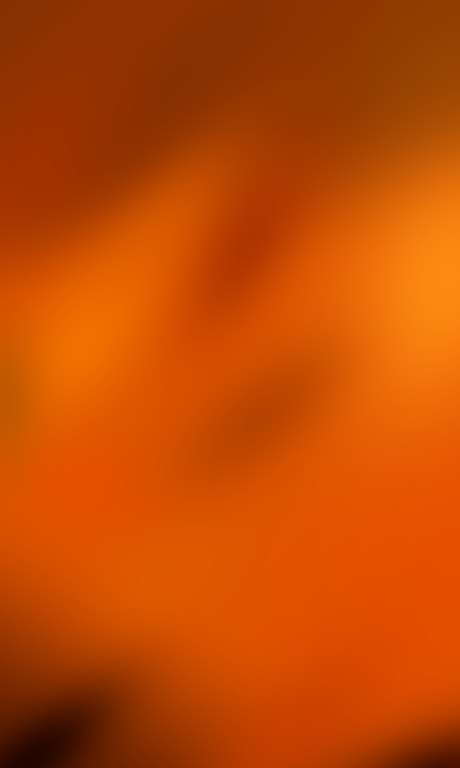
A Shadertoy shader for this background:

```glsl
// Soft, blurred orange firelight with diagonal glows and dark corners.

// Canvas proportion: x runs 0..ASPECT, y runs 0..1
const float ASPECT = 0.597;

// Base bands
const vec3 EMBER = vec3(0.56, 0.20, 0.00);
const vec3 FLAME = vec3(0.87, 0.325, 0.00);
const vec3 BROWN = vec3(0.36, 0.11, 0.00);
const float TOP_SLOPE = 0.15;
const float BOTTOM_SLOPE = 0.55;

// Glow and shadow colours
const vec3 GOLD = vec3(1.00, 0.54, 0.07);
const vec3 AMBER = vec3(0.95, 0.45, 0.00);
const vec3 TANGERINE = vec3(0.88, 0.37, 0.00);
const vec3 VERMILION = vec3(0.91, 0.30, 0.00);
const vec3 RUST = vec3(0.66, 0.19, 0.00);
const vec3 UMBER = vec3(0.69, 0.25, 0.00);
const vec3 OLIVE = vec3(0.70, 0.34, 0.00);
const vec3 MOSS = vec3(0.57, 0.25, 0.00);
const vec3 SMOKE = vec3(0.51, 0.18, 0.00);
const vec3 COAL = vec3(0.12, 0.015, 0.00);
const vec3 SOOT = vec3(0.20, 0.03, 0.00);

// Gaussian ellipse; radii are along and across the tilt (degrees)
float glow(vec2 p, vec2 center, vec2 radii, float tilt) {
    float a = radians(tilt);
    vec2 d = p - center;
    vec2 q = vec2(dot(d, vec2(cos(a), sin(a))), dot(d, vec2(-sin(a), cos(a))));
    q /= radii;
    return exp(-dot(q, q));
}

void mainImage(out vec4 fragColor, in vec2 fragCoord) {
    vec2 p = fragCoord / iResolution.xy * vec2(ASPECT, 1.0);

    // Dim top, bright middle, dark lower left
    float top = smoothstep(0.58, 0.81, p.y - TOP_SLOPE * p.x);
    float bottom = 1.0 - smoothstep(0.0, 0.36, p.y + BOTTOM_SLOPE * p.x);
    vec3 color = mix(FLAME, EMBER, top);
    color = mix(color, BROWN, bottom);

    // Upper haze
    color = mix(color, SMOKE, 0.85 * glow(p, vec2(0.22, 0.87), vec2(0.20, 0.07), 40.0));
    color = mix(color, SMOKE, 0.70 * glow(p, vec2(0.00, 1.00), vec2(0.14, 0.08), 40.0));
    color = mix(color, MOSS, 0.90 * glow(p, vec2(0.58, 0.92), vec2(0.17, 0.12), 45.0));
    color = mix(color, RUST, 0.70 * glow(p, vec2(0.04, 0.78), vec2(0.15, 0.08), 45.0));

    // Middle red warmth
    color = mix(color, VERMILION, 0.80 * glow(p, vec2(0.58, 0.26), vec2(0.22, 0.17), 60.0));
    color = mix(color, VERMILION, 0.70 * glow(p, vec2(0.12, 0.36), vec2(0.12, 0.06), -30.0));
    color = mix(color, TANGERINE, 0.60 * glow(p, vec2(0.21, 0.26), vec2(0.11, 0.07), 40.0));

    // Bright diagonal flames
    color = mix(color, TANGERINE, 0.75 * glow(p, vec2(0.20, 0.68), vec2(0.17, 0.06), 52.0));
    color = mix(color, AMBER, 0.90 * glow(p, vec2(0.105, 0.55), vec2(0.12, 0.07), 50.0));
    color = mix(color, GOLD, glow(p, vec2(0.58, 0.635), vec2(0.19, 0.125), 65.0));

    // Shadows between the flames
    color = mix(color, RUST, 0.85 * glow(p, vec2(0.32, 0.68), vec2(0.13, 0.055), 60.0));
    color = mix(color, UMBER, 0.85 * glow(p, vec2(0.335, 0.455), vec2(0.13, 0.06), 40.0));
    color = mix(color, OLIVE, 0.80 * glow(p, vec2(0.00, 0.48), vec2(0.09, 0.05), 90.0));

    // Lower red streak and dark corners
    color = mix(color, vec3(0.79, 0.24, 0.0), 0.80 * glow(p, vec2(0.39, 0.05), vec2(0.15, 0.07), 45.0));
    color = mix(color, COAL, 0.95 * glow(p, vec2(0.03, 0.0), vec2(0.13, 0.045), 40.0));
    color = mix(color, SOOT, 0.95 * glow(p, vec2(0.57, -0.02), vec2(0.14, 0.07), 20.0));

    fragColor = vec4(color, 1.0);
}
```
